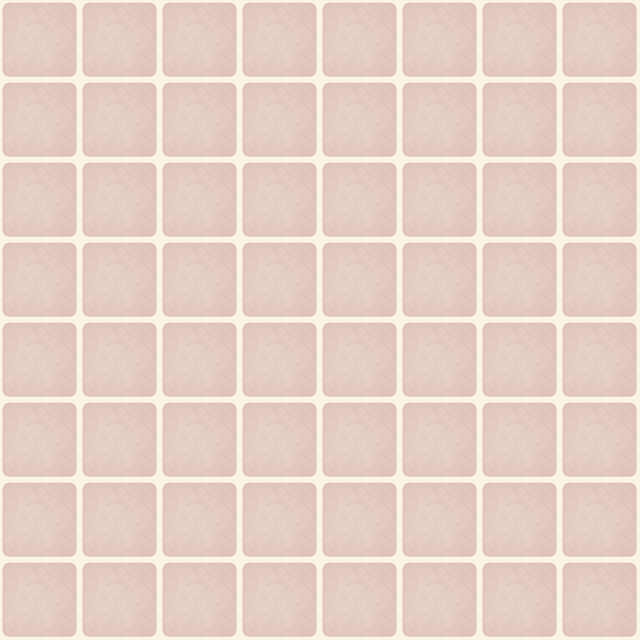
Give the GLSL for this pattern, as a Shadertoy shader.

```glsl
float hash(vec2 p) {
    vec3 q = fract(vec3(p.xyx) * vec3(0.1031, 0.1030, 0.0973));
    q += dot(q, q.yzx + 33.33);
    return fract((q.x + q.y) * q.z);
}

// Value noise over the unit cell, wrapping after a whole number of steps
float wrapNoise(vec2 p, vec2 period) {
    p *= period;
    vec2 i = floor(p), f = fract(p);
    f = f * f * (3.0 - 2.0 * f);
    vec2 a = mod(i, period), b = mod(i + 1.0, period);
    return mix(mix(hash(a), hash(vec2(b.x, a.y)), f.x),
               mix(hash(vec2(a.x, b.y)), hash(b), f.x), f.y);
}

float roundedBox(vec2 p, vec2 halfSize, float radius) {
    vec2 q = abs(p) - halfSize + radius;
    return length(max(q, 0.0)) + min(max(q.x, q.y), 0.0) - radius;
}

// Paper grain: soft blotches, fine speckle and crossed diagonal fibres
float paperGrain(vec2 p) {
    vec2 diagonal = vec2(p.x + p.y, p.x - p.y);
    float blotches = wrapNoise(p, vec2(5.0)) + 0.6 * wrapNoise(p, vec2(13.0)) - 0.8;
    float speckle = wrapNoise(p, vec2(43.0)) - 0.5;
    float fibres = wrapNoise(diagonal, vec2(5.0, 29.0))
                 + wrapNoise(diagonal, vec2(31.0, 6.0)) - 1.0;
    return 0.014 * blotches + 0.026 * speckle + 0.015 * fibres;
}

void mainImage(out vec4 fragColor, in vec2 fragCoord) {
    vec2 cell = fract(8.0 * fragCoord / iResolution.xy);
    float pixel = 8.0 / min(iResolution.x, iResolution.y);
    vec2 p = cell - vec2(0.494, 0.504);
    float d = roundedBox(p, vec2(0.463), 0.09);
    float grain = paperGrain(cell);

    // Cream grout
    vec3 color = vec3(0.988, 0.958, 0.892) + 0.25 * grain;

    // Pale rim, strongest at the lower right
    float lowerRight = smoothstep(-0.3, 0.8, p.x - p.y);
    float rim = 1.0 - smoothstep(0.008, 0.012 + pixel, d);
    color = mix(color, vec3(0.985, 0.957, 0.935), rim * mix(0.35, 1.0, lowerRight));

    // Rose tile, lighter left of centre and warmer along its edges
    float glow = exp(-7.0 * dot(p + vec2(0.08, 0.02), p + vec2(0.08, 0.02)));
    vec3 rose = mix(vec3(0.878, 0.776, 0.738), vec3(0.902, 0.818, 0.786), glow);
    rose += grain * vec3(0.9, 1.1, 1.15);
    rose -= vec3(0.008, 0.016, 0.018) * smoothstep(-0.06, 0.0, d);
    color = mix(color, rose, 1.0 - smoothstep(-0.6 * pixel, 0.6 * pixel, d));

    fragColor = vec4(color, 1.0);
}
```
